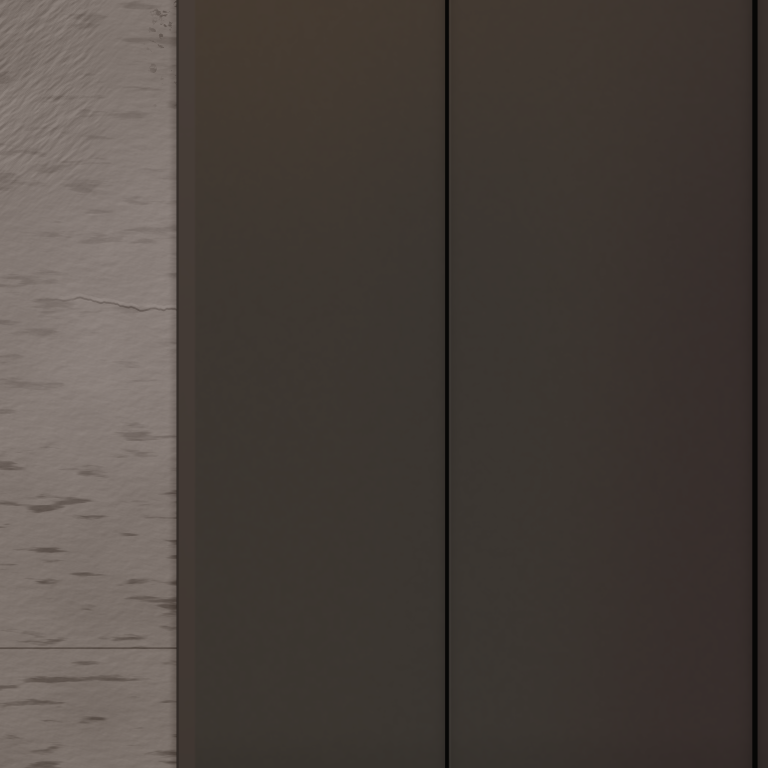
Write a Shadertoy shader that draws this texture.

```glsl
// Dark brown cabinet panels with narrow black gaps beside a grey plaster wall.
// Panels are soft colour gradients; the wall is embossed fractal noise with
// trowel strokes, stains, a wavy crack and a straight horizontal joint.

float hash(vec2 p) {
    vec3 q = fract(vec3(p.xyx) * 0.1031);
    q += dot(q, q.yzx + 33.33);
    return fract((q.x + q.y) * q.z);
}

float valueNoise(vec2 p) {
    vec2 cell = floor(p);
    vec2 f = fract(p);
    f = f * f * (3.0 - 2.0 * f);
    float low = mix(hash(cell), hash(cell + vec2(1, 0)), f.x);
    float high = mix(hash(cell + vec2(0, 1)), hash(cell + vec2(1, 1)), f.x);
    return mix(low, high, f.y);
}

float fbm(vec2 p) {
    float sum = 0.0;
    float amp = 0.5;
    for (int i = 0; i < 4; i++) {
        sum += amp * valueNoise(p);
        p = mat2(1.6, 1.2, -1.2, 1.6) * p + 7.3;
        amp *= 0.5;
    }
    return sum;
}

// Coverage of a line of the given half width, softened by aa
float lineMask(float dist, float halfWidth, float aa) {
    return 1.0 - smoothstep(halfWidth - aa, halfWidth + aa, abs(dist));
}

// Weight of the rough trowelled zone in the upper left corner
float roughZone(vec2 p) {
    return smoothstep(0.66, 0.85, p.y - p.x * 0.25) * (1.0 - smoothstep(0.08, 0.18, p.x));
}

float plasterHeight(vec2 p) {
    float grain = fbm(p * vec2(75.0, 150.0));
    vec2 along = vec2(p.x + p.y * 0.8, p.y - p.x * 0.8);
    float strokes = fbm(along * vec2(45.0, 190.0));
    return mix(grain * 0.6, strokes * 1.3, roughZone(p));
}

vec3 plasterColor(vec2 p, float edge, float aa) {
    // Broad tone: palest just above mid height, darker at both ends
    float pale = smoothstep(0.12, 0.6, p.y) * (1.0 - 0.7 * smoothstep(0.68, 0.95, p.y));
    pale *= 0.7 + 0.3 * smoothstep(0.0, 0.14, p.x);
    vec3 color = mix(vec3(0.475, 0.435, 0.41), vec3(0.53, 0.49, 0.47), pale);
    color += 0.05 * (fbm(p * vec2(9.0, 14.0)) - 0.47);

    // Relief lit from the upper left
    vec2 stepOff = vec2(-0.0016, 0.0022);
    float relief = plasterHeight(p) - plasterHeight(p + stepOff);
    color += 0.12 * clamp(relief, -0.45, 0.35);

    // Horizontal scuffs, strongest in the lower half
    float streak = smoothstep(0.57, 0.76, fbm(p * vec2(17.0, 95.0) + 4.0));
    float lower = 1.0 - smoothstep(0.35, 0.5, p.y);
    color -= streak * mix(0.05, 0.12, lower);

    // Pits near the upper right of the wall
    float pits = smoothstep(0.58, 0.72, fbm(p * vec2(100.0, 130.0)));
    color -= 0.12 * pits * smoothstep(0.18, 0.215, p.x) * smoothstep(0.84, 0.9, p.y);

    // Wavy crack, dark below with a faint lit lip
    float crackY = 0.607 - 0.13 * max(p.x - 0.13, 0.0) + 0.018 * (fbm(vec2(p.x * 38.0, 2.0)) - 0.5);
    float crackFade = smoothstep(0.04, 0.13, p.x);
    color -= 0.10 * crackFade * lineMask(p.y - crackY, 0.0012, aa);
    color += 0.03 * crackFade * lineMask(p.y - crackY - 0.004, 0.0015, aa);

    // Straight joint and shadow against the cabinet
    color -= 0.14 * lineMask(p.y - 0.156, 0.0011, aa);
    color -= 0.07 * smoothstep(edge - 0.012, edge, p.x);
    return color;
}

vec3 panelColor(vec2 p, float gapX) {
    vec3 color = mix(vec3(0.232, 0.212, 0.190), vec3(0.242, 0.215, 0.192), p.y);
    // Warm light at the top, strongest on the left panel
    float topGlow = smoothstep(0.55, 1.05, p.y);
    color += topGlow * mix(vec3(0.032, 0.017, 0.002), vec3(0.012, 0.005, 0.0), smoothstep(0.3, 0.8, p.x));
    // Reddish shade toward the right of the second panel
    float rightShade = smoothstep(0.66, 0.98, p.x + 0.10 * (0.5 - p.y));
    color = mix(color, vec3(0.217, 0.182, 0.172), rightShade * (1.0 - 0.45 * topGlow));
    // Neutral zone just past the middle gap
    float neutral = smoothstep(gapX - 0.18, gapX, p.x) * (1.0 - smoothstep(0.62, 0.82, p.x));
    color = mix(color, vec3(0.225, 0.208, 0.192), 0.5 * neutral * (1.0 - topGlow));
    color *= 1.0 - 0.05 * (1.0 - smoothstep(0.0, 0.06, p.y));
    return color + 0.008 * (fbm(p * 130.0) - 0.47);
}

void mainImage(out vec4 fragColor, in vec2 fragCoord) {
    vec2 p = fragCoord / iResolution.xy;
    float aa = 0.7 / min(iResolution.x, iResolution.y);
    const float wallEdge = 0.230;
    const float trimEdge = 0.254;
    const float middleGap = 0.582;
    const float rightGap = 0.983;

    // Panels with a slightly redder trim strip on their left side
    vec3 color = panelColor(p, middleGap);
    float trim = 1.0 - smoothstep(trimEdge - 0.002, trimEdge + 0.002, p.x);
    color = mix(color, vec3(0.255, 0.218, 0.198) + 0.025 * p.y, trim * 0.8);

    // Gaps with soft shadows and thin lit edges
    vec3 gapColor = vec3(0.025, 0.022, 0.020);
    color *= 1.0 - 0.20 * exp(-abs(p.x - middleGap) * 180.0);
    color *= 1.0 - 0.25 * exp(-abs(p.x - rightGap) * 130.0);
    color += 0.025 * lineMask(p.x - middleGap - 0.0045, 0.001, aa);
    color = mix(color, gapColor, lineMask(p.x - middleGap, 0.0024, aa));
    color = mix(color, gapColor, lineMask(p.x - rightGap, 0.0034, aa));

    // Plaster wall and the dark seam where it meets the trim
    float wall = 1.0 - smoothstep(wallEdge - aa, wallEdge + aa, p.x);
    color = mix(color, plasterColor(p, wallEdge, aa), wall);
    color *= 1.0 - 0.22 * lineMask(p.x - wallEdge - 0.001, 0.0018, aa);
    fragColor = vec4(clamp(color, 0.0, 1.0), 1.0);
}
```
